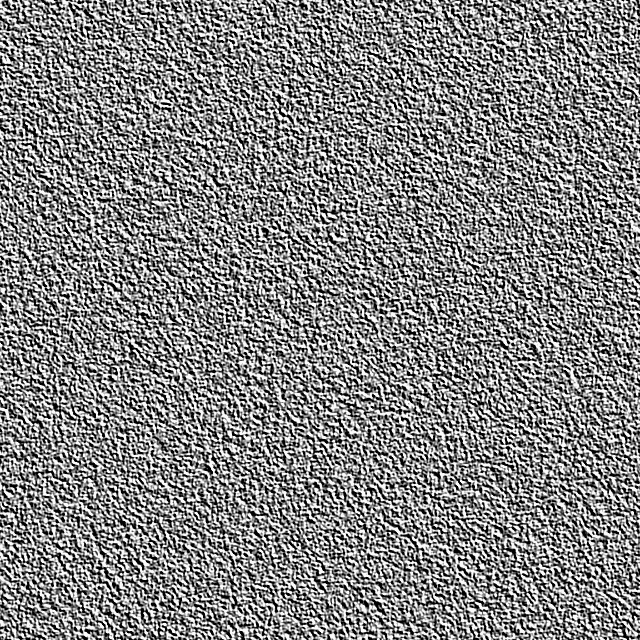
Give the GLSL for this texture, as a Shadertoy shader.

```glsl
// Fine embossed grain: short black and white streaks falling to the right.
// Each cell of a grid holds a bump of random height, lit from one side
// (a directional derivative of a Gaussian); the sum is scaled and clipped.

#define CELLS 512.0        // grid cells across the canvas
#define BUMP_RADIUS 0.92   // Gaussian sigma towards the light, in cells
#define STRETCH 0.82       // bump length along the streaks over its width
#define LIGHT_ANGLE 0.80   // direction of the light, in radians
#define BODY 0.14          // share of plain bump height added to its slope
#define MID_GREY 0.53      // average brightness before clipping
#define CONTRAST 0.445     // standard deviation of brightness before clipping
#define DARKEST 0.005
#define BRIGHTEST 0.98
#define REACH 3            // neighbouring cells visited on each side

// Integer hash: one random value from -1 to 1 for each cell
float randomHeight(ivec2 cell) {
    uvec3 v = uvec3(uint(cell.x + 4096), uint(cell.y + 4096), 17u);
    v = v * 1664525u + 1013904223u;
    v.x += v.y * v.z;
    v.y += v.z * v.x;
    v.z += v.x * v.y;
    v ^= v >> 16u;
    v.x += v.y * v.z;
    v.y += v.z * v.x;
    v.z += v.x * v.y;
    return float(v.z >> 8u) / 8388608.0 - 1.0;
}

// Lit field of random bumps, with zero mean and unit deviation
float embossedGrain(vec2 p) {
    vec2 light = vec2(cos(LIGHT_ANGLE), sin(LIGHT_ANGLE));
    vec2 streak = vec2(-light.y, light.x);
    ivec2 home = ivec2(floor(p));
    float relief = 0.0;
    for (int j = -REACH; j <= REACH; j++) {
        for (int i = -REACH; i <= REACH; i++) {
            ivec2 cell = home + ivec2(i, j);
            vec2 offset = p - vec2(cell) - 0.5;
            vec2 q = vec2(dot(offset, light), dot(offset, streak) / STRETCH);
            q /= BUMP_RADIUS;
            relief += randomHeight(cell) * (q.x + BODY) * exp(-0.5 * dot(q, q));
        }
    }
    // Analytic deviation of the sum, for one bump per cell
    float power = 3.14159 * STRETCH * (0.5 + BODY * BODY) / 3.0;
    return relief / (BUMP_RADIUS * sqrt(power));
}

void mainImage(out vec4 fragColor, in vec2 fragCoord) {
    vec2 uv = fragCoord / iResolution.y;
    float grey = MID_GREY + CONTRAST * embossedGrain(uv * CELLS);
    fragColor = vec4(vec3(clamp(grey, DARKEST, BRIGHTEST)), 1.0);
}
```
